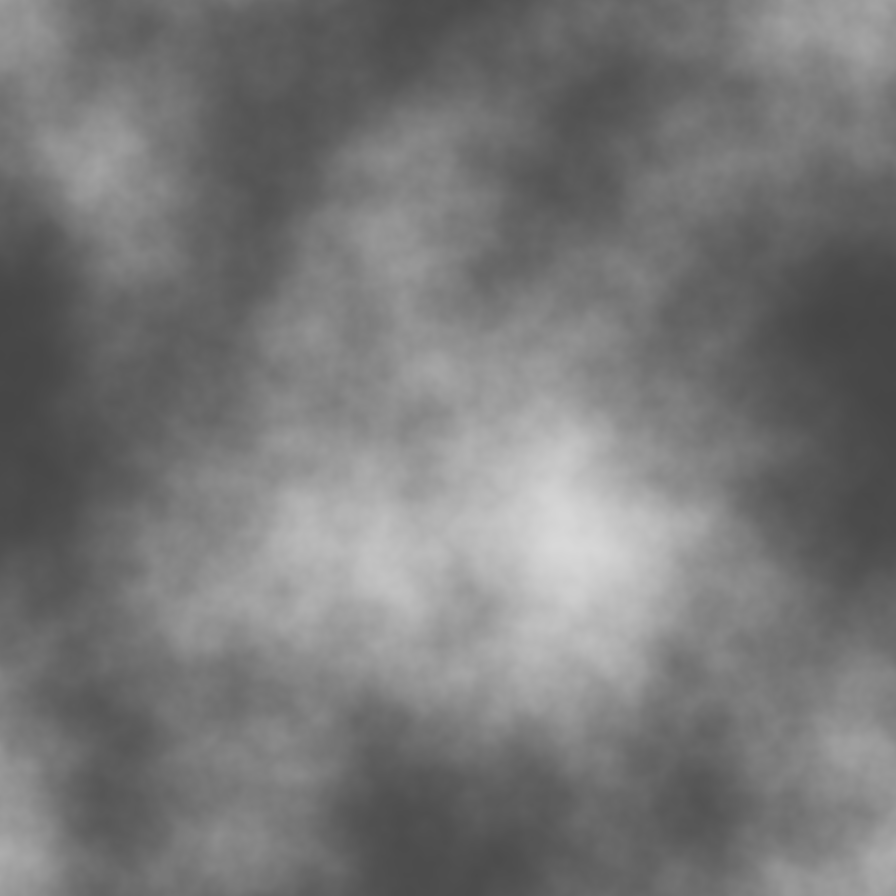
Reproduce this texture procedurally as a WebGL 1 fragment shader.

```glsl
precision highp float;
// Soft grey clouds: a bright billow in the middle, dark hollows at the sides, tiling.
uniform vec2 u_resolution;

const float TAU = 6.2831853;

// Unit gradient of a lattice cell, wrapped to the period.
vec2 cellGradient(vec2 cell, float period, float seed) {
  cell = mod(cell, period);
  float angle = TAU * fract(sin(dot(cell, vec2(127.1, 311.7)) + seed * 17.3) * 4375.85);
  return vec2(cos(angle), sin(angle));
}

// Gradient noise that repeats after a whole number of cells.
float wrappedNoise(vec2 p, float period, float seed) {
  vec2 cell = floor(p);
  vec2 f = p - cell;
  vec2 w = f * f * f * (f * (f * 6.0 - 15.0) + 10.0);
  vec2 e = vec2(1.0, 0.0);
  float a = dot(cellGradient(cell, period, seed), f);
  float b = dot(cellGradient(cell + e.xy, period, seed), f - e.xy);
  float c = dot(cellGradient(cell + e.yx, period, seed), f - e.yx);
  float d = dot(cellGradient(cell + e.xx, period, seed), f - e.xx);
  return mix(mix(a, b, w.x), mix(c, d, w.x), w.y);
}

// Octaves from broad lumps to faint grain, each shifted to hide the lattice.
float cloudNoise(vec2 uv) {
  float sum = 0.0;
  float amplitude = 0.65;
  float period = 3.0;
  for (int i = 0; i < 6; i++) {
    float seed = float(i) + 1.0;
    vec2 shift = fract(seed * vec2(0.37, 0.61));
    sum += amplitude * wrappedNoise(uv * period + shift, period, seed);
    amplitude *= 0.52;
    period *= 2.0;
  }
  return sum;
}

void main() {
  vec2 uv = gl_FragCoord.xy / u_resolution;

  // Broad layout: bright centre, paler corners, dark middles of the edges.
  vec2 wave = cos(TAU * uv);
  float layout = 0.28 * wave.x * wave.y - 0.09 * (wave.x + wave.y);

  // Soft tone curve: more dark greys than light ones, no hard clipping.
  float density = layout + cloudNoise(uv);
  float tone = 1.0 / (1.0 + exp(0.85 - 3.7 * density));
  gl_FragColor = vec4(vec3(mix(0.25, 0.92, tone)), 1.0);
}
```
